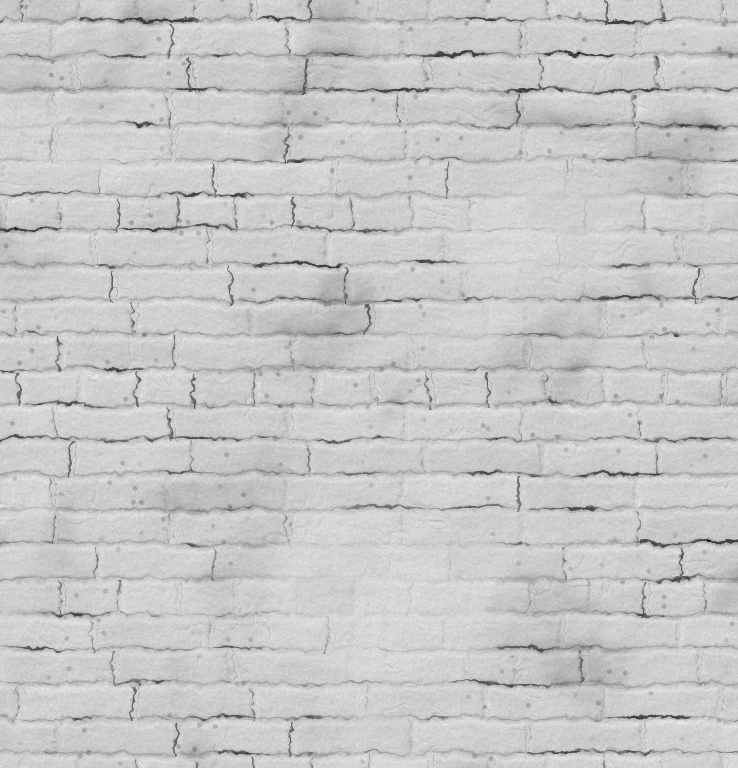
A WebGL 2 fragment shader for this texture:

```glsl
#version 300 es
precision highp float;
uniform vec2 u_resolution;
out vec4 outColor;

// Lengths are measured in brick courses.
const float COURSES = 22.0;
const float STRETCHER = 3.35;
const int CYCLE = 11;
const float BOND_SHIFT[CYCLE] = float[CYCLE](
    0.63, 1.58, 2.15, 1.49, 1.58, 2.86, 0.1, 2.7, 3.3, 0.54, 1.72);
const float PAINT = 0.812;
const float CREVICE = 0.2;

struct Brick { vec2 id; vec2 size; vec2 at; };

float hash(vec2 p) {
    vec3 k = fract(p.xyx * 0.1031);
    k += dot(k, k.yzx + 33.33);
    return fract((k.x + k.y) * k.z);
}

// Cellular noise: distance to the nearest scattered point.
float cells(vec2 p) {
    vec2 cell = floor(p), local = p - cell;
    float nearest = 2.0;
    for (int y = -1; y <= 1; y++)
        for (int x = -1; x <= 1; x++) {
            vec2 o = vec2(x, y), c = cell + o;
            vec2 d = o + vec2(hash(c), hash(c + 51.7)) - local;
            nearest = min(nearest, dot(d, d));
        }
    return sqrt(nearest);
}

// Layered, folded sines, roughly -1 to 1.
float waves(vec2 p) {
    float sum = 0.0, amp = 0.6;
    for (int i = 0; i < 4; i++) {
        p = mat2(0.8, 0.6, -0.6, 0.8) * p * 1.7 + 1.3;
        p += 0.6 * sin(p.yx);
        sum += amp * sin(p.x) * cos(p.y);
        amp *= 0.6;
    }
    return sum;
}

float blot(vec2 p, vec2 center, vec2 radius) {
    vec2 d = (p - center) / radius;
    return exp(-dot(d, d));
}

// Stretcher courses with header courses twice in each cycle.
Brick findBrick(vec2 p) {
    float course = floor(p.y);
    int k = int(mod(course, float(CYCLE)));
    float len = (k == 0 || k == 6) ? 0.5 * STRETCHER : STRETCHER;
    float u = (p.x - BOND_SHIFT[k]) / len;
    return Brick(vec2(floor(u), course), vec2(len, 1.0), vec2(fract(u) * len, fract(p.y)));
}

// Soft-edged line of given half width around distance zero.
float line(float d, float halfWidth, float soft) {
    return 1.0 - smoothstep(halfWidth - soft, halfWidth + soft, abs(d));
}

// Rounded brick faces under lumpy paint with short scars.
float height(vec2 p, float coat) {
    Brick b = findBrick(p);
    vec2 edge = min(b.at, b.size - b.at);
    float lumps = cells(p * vec2(2.2, 3.4));
    float pits = cells(p * vec2(6.0, 8.5) + lumps);
    float face = smoothstep(0.0, 0.13, min(edge.x, edge.y) - 0.12 * pits + 0.02);
    float scar = line(waves(p * vec2(0.8, 1.3) + 7.0), 0.04, 0.04);
    scar *= smoothstep(0.1, 0.5, waves(p * 0.6 + 20.0));
    return face * mix(0.6, 0.1, coat) + 0.25 * lumps + 0.2 * pits - 0.3 * scar;
}

void main() {
    vec2 q = vec2(gl_FragCoord.x, u_resolution.y - gl_FragCoord.y) / u_resolution.y * COURSES;
    q.y += 0.34;
    float soft = max(0.6 * COURSES / u_resolution.y, 0.02);

    // Thick paint hides joints in broad patches.
    float coat = 0.75 * smoothstep(0.1, 0.7, waves(q * 0.21 + 4.0));
    coat += blot(q, vec2(11.0, 17.2), vec2(4.5, 2.4));
    coat += 0.8 * blot(q, vec2(16.5, 6.5), vec2(3.0, 1.5));
    coat = clamp(coat, 0.0, 0.9);

    // Uneven brick edges.
    vec2 p = q + 0.1 * vec2(waves(q * 1.1), waves(q * 0.8 + 9.0));
    p += 0.06 * vec2(waves(q * 4.0), waves(q * 3.0 + 3.0));
    Brick b = findBrick(p);
    vec2 gap = b.size - b.at;
    float chips = cells(q * vec2(3.5, 5.0)) - 0.5;
    float grit = cells(q * 13.0) - 0.5;

    // Light from the upper left.
    vec2 light = vec2(0.022, 0.04);
    float relief = height(p + light, coat) - height(p - light, coat);
    float shade = PAINT + 0.03 * (hash(b.id + 3.0) - 0.5);
    shade += relief * (relief > 0.0 ? 0.1 : 0.19);
    shade += 0.055 * grit + 0.018 * waves(q * vec2(0.9, 2.1));
    shade += 0.025 * coat;

    // Soot stains gather in patches and along the beds.
    float soot = smoothstep(0.1, 0.85, waves(q * vec2(0.3, 0.36) + 11.0)) * (1.0 - coat);
    shade -= soot * (0.08 + 0.08 * smoothstep(0.6, 0.0, gap.y)) * (0.6 + 0.8 * cells(q * 1.7));

    // Broken shadows under bricks and beside their right ends.
    float bare = 1.0 - 0.85 * coat;
    float run = waves(vec2(p.x * 0.55, b.id.y * 5.7)) + 0.5 * (hash(b.id) - 0.5);
    float bed = (0.2 + 0.8 * smoothstep(-0.1, 0.75, run + 0.5 * chips)) * bare;
    float head = smoothstep(0.15, 0.9, hash(b.id + 17.0) + 0.6 * chips) * bare;
    float bedGap = gap.y - 0.09 + 0.08 * chips;
    float headGap = gap.x - 0.07 + 0.1 * chips;
    float bedLine = line(bedGap, 0.008 + 0.034 * bed * (1.0 + grit), soft) * bed;
    float headLine = line(headGap, 0.01 + 0.02 * head, soft) * head * 0.75;
    float leftLine = line(b.at.x - 0.07 + 0.1 * chips, 0.01, soft) * bare;
    leftLine *= 0.35 * smoothstep(0.4, 0.9, hash(b.id + 29.0) - chips * 0.5);
    shade -= 0.07 * bed * exp(-7.0 * gap.y);
    shade = mix(shade, CREVICE, 0.9 * max(bedLine, max(headLine, leftLine)));

    // Sparse pinholes.
    float hole = smoothstep(0.13, 0.05, cells(q * 1.3 + 40.0)) * bare;
    shade -= 0.16 * hole * smoothstep(0.0, 0.4, waves(q * 0.7 + 31.0));

    outColor = vec4(vec3(clamp(shade, 0.0, 0.92)), 1.0);
}
```
